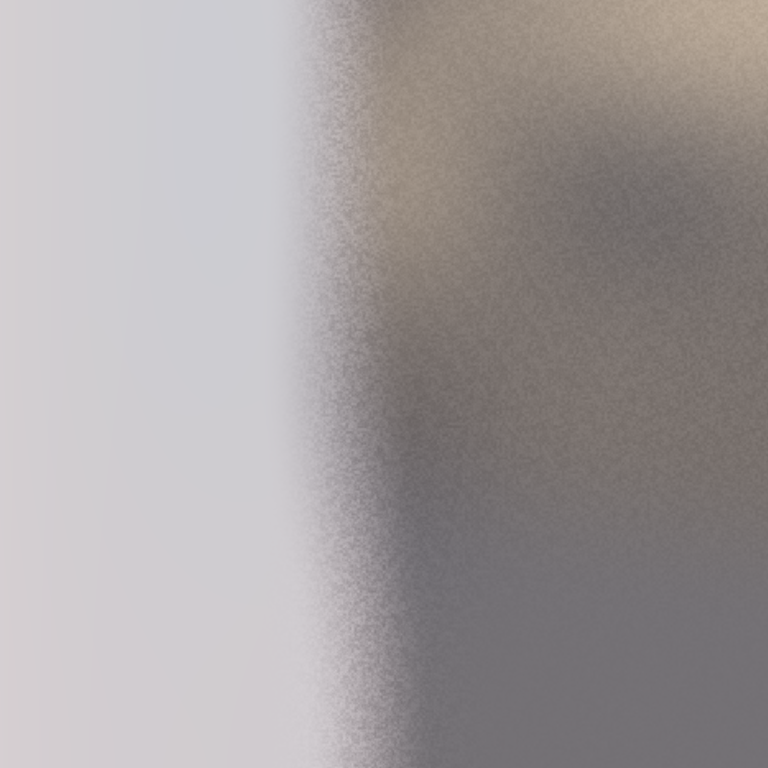
This texture is drawn by a Shadertoy shader. Its source:

```glsl
// A pale frosted panel melting into a warm grey-brown blur on the right.
// A soft vertical edge mixes two gradients; Gaussian glows add light and shade,
// and value noise gives the frosted grain, strongest along the edge.

#define PALE_COLOR   vec3(0.808, 0.798, 0.812)
#define BROWN_COLOR  vec3(0.470, 0.440, 0.425)
#define SLATE_COLOR  vec3(0.455, 0.442, 0.458)
#define GLOW_COLOR   vec3(0.260, 0.225, 0.170)
#define EDGE_CENTER  0.436
#define EDGE_WIDTH   0.088
#define GRAIN_SCALE  270.0
#define GRAIN_AMOUNT 0.15

float hash(vec2 p) {
    return fract(sin(dot(p, vec2(12.9898, 78.233))) * 43758.5453);
}

float valueNoise(vec2 p) {
    vec2 cell = floor(p), f = fract(p);
    f = f * f * (3.0 - 2.0 * f);
    float low = mix(hash(cell), hash(cell + vec2(1.0, 0.0)), f.x);
    float high = mix(hash(cell + vec2(0.0, 1.0)), hash(cell + 1.0), f.x);
    return mix(low, high, f.y);
}

// Soft elliptical spot, 1 at its center
float spot(vec2 p, vec2 center, vec2 radius) {
    vec2 d = (p - center) / radius;
    return exp(-dot(d, d));
}

// Nearly flat panel, warmer at its outer rim
vec3 paleSide(vec2 p) {
    vec3 color = PALE_COLOR;
    color += vec3(0.022, 0.014, 0.010) * exp(-p.x * 9.0);
    color += vec3(-0.010, 0.002, 0.010) * spot(p, vec2(0.27, 0.85), vec2(0.14, 0.45));
    color += vec3(0.008, -0.001, 0.000) * (1.0 - smoothstep(0.0, 0.6, p.y));
    return color;
}

vec3 darkSide(vec2 p) {
    // Brown above, cool slate below
    float horizon = 0.36 - 0.16 * (p.x - 0.6);
    vec3 color = mix(SLATE_COLOR, BROWN_COLOR, smoothstep(-0.13, 0.13, p.y - horizon));

    // Warm light along the top, reaching lower toward the right
    float reach = mix(0.14, 0.19, smoothstep(0.5, 1.0, p.x));
    float topLight = exp(-pow((1.0 - p.y) / reach, 2.0));
    color += GLOW_COLOR * topLight * mix(0.34, 0.98, smoothstep(0.48, 1.0, p.x));

    // Upright warm streak beside the edge
    color += GLOW_COLOR * 0.52 * spot(p, vec2(0.52, 0.77), vec2(0.14, 0.17));

    // Shaded hollows
    color -= vec3(0.045, 0.035, 0.020) * spot(p, vec2(0.85, 0.75), vec2(0.14, 0.12));
    color -= vec3(0.045, 0.040, 0.025) * spot(p, vec2(0.49, 1.02), vec2(0.07, 0.08));
    color -= vec3(0.030, 0.026, 0.015) * spot(p, vec2(0.54, 0.43), vec2(0.12, 0.16));
    color += vec3(0.018, 0.016, 0.014) * spot(p, vec2(0.77, 0.53), vec2(0.16, 0.14));
    return color;
}

void mainImage(out vec4 fragColor, in vec2 fragCoord) {
    vec2 p = fragCoord / iResolution.xy;

    // Edge leans right toward the bottom and widens around mid height
    float center = EDGE_CENTER + 0.044 * (1.0 - smoothstep(0.05, 0.55, p.y));
    float width = EDGE_WIDTH + 0.012 * spot(p, vec2(p.x, 0.45), vec2(1.0, 0.25));
    float edge = smoothstep(center - width, center + width, p.x);
    vec3 color = mix(paleSide(p), darkSide(p), edge);

    // Blend stays rosy below and violet beside the middle
    float blend = 4.0 * edge * (1.0 - edge);
    color += blend * mix(vec3(0.016, 0.004, 0.004), vec3(0.004, 0.002, 0.014),
                         smoothstep(0.25, 0.50, p.y));

    // Grain fades into the smooth panel and the lower right
    float grain = 0.65 * valueNoise(p * GRAIN_SCALE)
                + 0.35 * valueNoise(p * GRAIN_SCALE * 1.73 + 31.7) - 0.5;
    float frosted = smoothstep(0.34, 0.47, p.x);
    float calm = smoothstep(0.50, 0.66, p.x) * (1.0 - smoothstep(0.12, 0.48, p.y));
    float strength = frosted * mix(0.48, 1.0, blend) * (1.0 - 0.85 * calm);
    color += grain * GRAIN_AMOUNT * strength;

    fragColor = vec4(clamp(color, 0.0, 1.0), 1.0);
}
```
